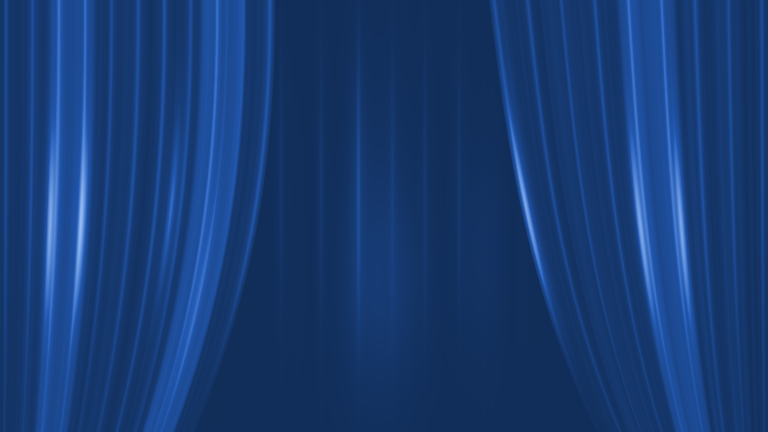
This background is drawn by a WebGL 1 fragment shader. Its source:

```glsl
precision highp float;
// Blue stage curtains drawn aside, with glinting folds over a dim backdrop.

uniform vec2 u_resolution;

const vec3 SHADOW = vec3(0.060, 0.160, 0.310);
const vec3 SATIN = vec3(0.140, 0.365, 0.730);
const vec3 SHINE = vec3(0.620, 0.770, 0.980);

// Soft bump of height one around a centre
float ridge(float x, float centre, float width) {
  float d = (x - centre) / width;
  return exp(-d * d);
}

// Plateau between two soft edges
float band(float x, float lo, float hi, float soft) {
  return smoothstep(lo - soft, lo + soft, x) - smoothstep(hi - soft, hi + soft, x);
}

// Fine woven streaks from layered sines, about -1 to 1
float threads(float x, float seed) {
  float sum = 0.0;
  float freq = 37.0;
  float amp = 0.4;
  for (int i = 0; i < 5; i++) {
    sum += amp * sin(x * freq + seed + 2.0 * sin(x * freq * 0.37 + seed));
    freq *= 1.63;
    amp *= 0.8;
  }
  return sum * 0.75;
}

// Evenly spaced bright creases, each with a soft glow
float creases(float p, float spacing) {
  float d = abs(fract((p - 0.022) / spacing + 0.5) - 0.5) * spacing;
  return 0.7 * ridge(d, 0.0, 0.007) + 0.5 * exp(-d / 0.018);
}

// Tapered highlight on a fold, with a halo
float glint(vec2 q, vec2 centre, float reach) {
  float core = ridge(q.x, centre.x, 0.011) * ridge(q.y, centre.y, reach);
  float halo = ridge(q.x, centre.x, 0.035) * ridge(q.y, centre.y, reach * 1.4);
  return 0.75 * core + 0.32 * halo;
}

// Shared cloth: q.x runs from the outer side (0) to the inner hem (1)
float cloth(vec2 q, float spacing, vec2 lit, float seed) {
  float fade = mix(0.45, 1.0, smoothstep(0.0, 0.6, q.y));
  float level = 0.23 + 0.13 * threads(q.x, seed);
  level += 0.42 * fade * creases(q.x, spacing);
  level += 0.34 * band(q.x, lit.x, lit.y, 0.012);
  return level;
}

float leftCurtain(vec2 q) {
  float level = cloth(q, 0.096, vec2(0.18, 0.345), 1.3);
  float streaks = 0.85 + 0.25 * threads(q.x * 1.7, 4.0);
  level += 0.48 * band(q.x, 0.73, 0.885, 0.015) * streaks;
  level += 0.38 * ridge(q.x, 0.82, 0.022) * ridge(q.y, 0.3, 0.28);
  level += glint(q, vec2(0.195, 0.48), 0.17);
  level += glint(q, vec2(0.318, 0.48), 0.17);
  level += 0.75 * glint(q, vec2(0.658, 0.52), 0.18);
  // The hem sinks into shadow near the floor
  float sink = smoothstep(0.9, 1.0, q.x) * (1.0 - smoothstep(0.0, 0.5, q.y));
  return mix(level, 0.12, 0.85 * sink);
}

float rightCurtain(vec2 q) {
  float level = cloth(q, 0.12, vec2(0.335, 0.54), 2.6);
  level += glint(q, vec2(0.525, 0.47), 0.18);
  level += glint(q, vec2(0.357, 0.47), 0.18);
  level += glint(q, vec2(0.976, 0.52), 0.17);
  float sink = smoothstep(0.88, 0.97, q.x) * (1.0 - smoothstep(0.0, 0.4, q.y));
  return mix(level, 0.12, 0.85 * sink);
}

// Backdrop with hanging light lines and a broad low glow
float backdrop(vec2 uv) {
  float haze = ridge(uv.y, 0.45, 0.38);
  float level = 0.1 + 0.025 * haze * threads(uv.x * 2.0, 0.7);
  level += 0.09 * haze * band(uv.x, 0.45, 0.53, 0.025);
  level += 0.15 * ridge(uv.x, 0.5, 0.055) * ridge(uv.y, 0.34, 0.22);
  level += 0.09 * ridge(uv.x, 0.625, 0.03) * ridge(uv.y, 0.42, 0.22);
  for (int i = 0; i < 6; i++) {
    float n = float(i);
    float x = 0.366 + 0.0475 * n + 0.006 * sin(0.9 * n);
    float strength = 0.13 + 0.25 * ridge(n, 2.0, 0.5);
    float line = ridge(uv.x, x, 0.0025) + 0.4 * ridge(uv.x, x, 0.011);
    level += strength * line * ridge(uv.y, 0.57, 0.29);
  }
  return level;
}

// Brightness level to blue satin colour
vec3 satinColour(float level) {
  vec3 body = mix(SHADOW, SATIN, clamp(level, 0.0, 1.0));
  return mix(body, SHINE, clamp((level - 0.9) * 0.9, 0.0, 1.0));
}

void main() {
  vec2 uv = gl_FragCoord.xy / u_resolution;
  float drop = 1.0 - uv.y;
  // Unbend each curtain so its folds become straight
  float leftWidth = 0.358 * (1.0 - 0.29 * pow(drop, 2.3));
  float rightWidth = 0.363 * (1.0 - 0.193 * (drop + drop * drop * drop));
  vec2 left = vec2(uv.x / leftWidth, uv.y);
  vec2 right = vec2((1.0 - uv.x) / rightWidth, uv.y);
  float soft = 2.5 / u_resolution.x;

  float level = backdrop(uv);
  level = mix(level, leftCurtain(left), 1.0 - smoothstep(1.0 - soft, 1.0 + soft, left.x));
  level = mix(level, rightCurtain(right), 1.0 - smoothstep(1.0 - soft, 1.0 + soft, right.x));
  gl_FragColor = vec4(satinColour(level), 1.0);
}
```
